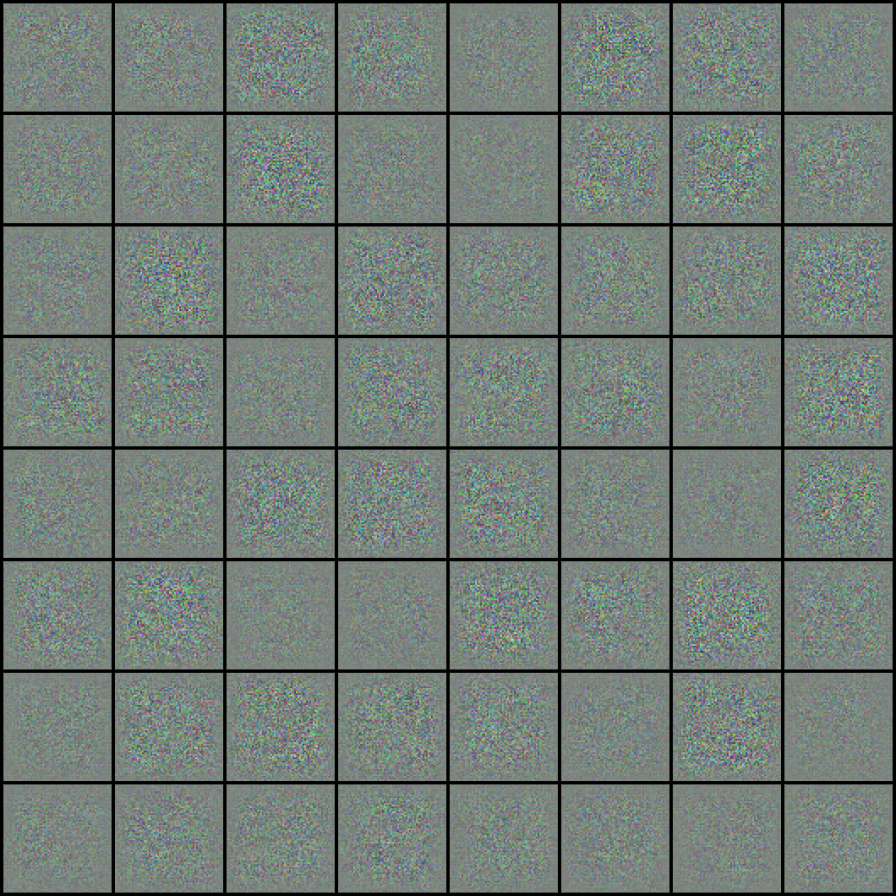
This pattern is drawn by a WebGL 1 fragment shader. Its source:

```glsl
precision highp float;

uniform vec2 u_resolution;

const float TILES = 8.0;
const float TILE_CELLS = 64.0;
const float LINE_CELLS = 2.0;
const float PITCH = TILE_CELLS + LINE_CELLS;
const float SHEET_CELLS = TILES * PITCH + LINE_CELLS;

const vec3 BASE_GREY = vec3(0.49, 0.515, 0.495);
const vec3 STRIPE_TINT = vec3(-0.022, 0.030, -0.016);
const vec3 GRAIN_AMOUNT = vec3(0.33, 0.36, 0.34);
const vec3 LINE_COLOUR = vec3(0.0);

vec3 hash3(vec2 p) {
  vec3 q = fract(p.xyx * vec3(0.1031, 0.1030, 0.0973));
  q += dot(q, q.yxz + 33.33);
  return fract((q.xxy + q.yzz) * q.zyx);
}

float valueNoise(vec2 p) {
  vec2 i = floor(p);
  vec2 f = fract(p);
  vec2 w = f * f * (3.0 - 2.0 * f);
  float low = mix(hash3(i).x, hash3(i + vec2(1.0, 0.0)).x, w.x);
  float high = mix(hash3(i + vec2(0.0, 1.0)).x, hash3(i + 1.0).x, w.x);
  return mix(low, high, w.y);
}

// Grain fades towards the tile edges and clumps inside
float grainEnvelope(vec2 local, vec2 tile) {
  vec2 inset = min(local, 1.0 - local);
  vec2 fade = smoothstep(vec2(-0.08), vec2(0.24), inset);
  float clumps = valueNoise(local * 5.0 + tile * 17.0 + 211.0);
  return mix(0.22, 1.0, fade.x * fade.y) * mix(0.72, 1.2, clumps);
}

// Weak alternating rows and columns, tinted green and magenta
float weave(vec2 cell) {
  vec2 parity = mod(cell, 2.0) * 2.0 - 1.0;
  vec2 quarter = step(3.0, mod(cell, 4.0));
  return 0.6 * parity.y + 0.4 * parity.x - 0.5 * (quarter.x + quarter.y) + 0.25;
}

vec3 cellColour(vec2 cell) {
  vec2 tile = floor((cell - LINE_CELLS) / PITCH);
  vec2 inTile = cell - LINE_CELLS - tile * PITCH;
  vec2 local = (inTile + 0.5) / TILE_CELLS;
  float contrast = mix(0.48, 1.08, hash3(tile + 71.0).y);
  float strength = contrast * grainEnvelope(local, tile);
  vec3 grain = hash3(cell + 13.0) - hash3(cell + vec2(619.0, 877.0));
  float shade = dot(grain, vec3(1.0 / 3.0));
  grain = mix(grain, vec3(shade), 0.12);
  vec3 greenShift = vec3(-0.018, 0.016, 0.008) * strength;
  return BASE_GREY + greenShift + STRIPE_TINT * weave(inTile)
       + GRAIN_AMOUNT * strength * grain;
}

// Square cells with edges softened over the given width
vec3 softCells(vec2 p, vec2 softness) {
  vec2 corner = floor(p - 0.5);
  vec2 w = clamp((p - corner - 1.0) / softness + 0.5, 0.0, 1.0);
  vec3 low = mix(cellColour(corner), cellColour(corner + vec2(1.0, 0.0)), w.x);
  vec3 high = mix(cellColour(corner + vec2(0.0, 1.0)), cellColour(corner + 1.0), w.x);
  return mix(low, high, w.y);
}

float lineCoverage(vec2 p, vec2 pixel) {
  vec2 toCentre = abs(mod(p - 0.5 * LINE_CELLS + 0.5 * PITCH, PITCH) - 0.5 * PITCH);
  vec2 cover = clamp((0.5 * LINE_CELLS - toCentre) / pixel + 0.5, 0.0, 1.0);
  return max(cover.x, cover.y);
}

void main() {
  vec2 pixel = SHEET_CELLS / u_resolution;
  vec2 p = gl_FragCoord.xy * pixel;
  vec3 colour = softCells(p, min(pixel, vec2(0.6)));
  colour = mix(colour, LINE_COLOUR, lineCoverage(p, pixel));
  gl_FragColor = vec4(clamp(colour, 0.0, 1.0), 1.0);
}
```
